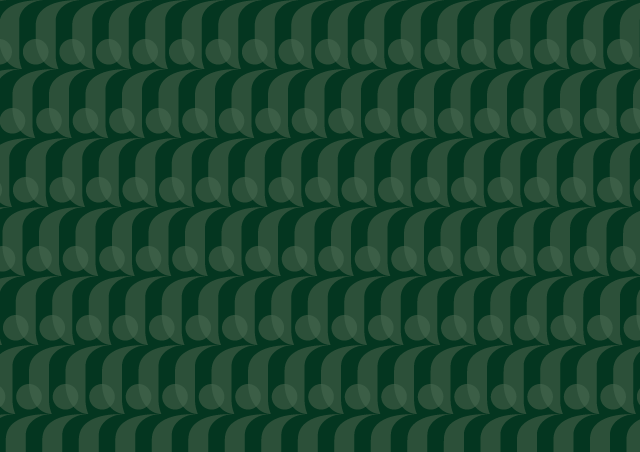
This pattern is drawn by a Shadertoy shader. Its source:

```glsl
// Lengths are in column widths
const float COLUMNS = 17.53;      // columns across the canvas
const float ROW_HEIGHT = 1.89;
const float ROW_SHIFT = 0.3635;   // sideways step from each row to the next
const float PHASE = 0.977;        // left edge of the stem in the top row

const float STEM_WIDTH = 0.548;
const float CREST_TIP = 1.263;    // reach of the upper point
const float TAIL_TIP = 0.624;     // reach of the lower point
const float OUTER_SHOULDER = 1.14;
const float INNER_SHOULDER = 1.32;
const float OUTER_POWER = 2.5;    // above 2 gives a squarer shoulder
const float TAIL_START = 0.837;
const float FLARE_START = 0.38;

const float DISC_HEIGHT = 0.472;
const float DISC_RADIUS = 0.35;
const int SAMPLES = 4;            // per pixel side, for smooth edges

const vec3 GROUND = vec3(0.016, 0.212, 0.125);
const vec3 LEAF = vec3(0.173, 0.314, 0.224);
const vec3 OVERLAP = vec3(0.232, 0.368, 0.276);

float progress(float from, float to, float y) {
    return clamp((y - from) / (to - from), 0.0, 1.0);
}

// Quarter superellipse: 0 at t = 0, turning level at t = 1
float bend(float t, float power) {
    return 1.0 - pow(max(1.0 - pow(t, power), 0.0), 1.0 / power);
}

// Curved stem, bounded by a left and a right edge at each height
float stem(vec2 p) {
    float crestOuter = bend(progress(OUTER_SHOULDER, ROW_HEIGHT, p.y), OUTER_POWER);
    float crestInner = bend(progress(INNER_SHOULDER, ROW_HEIGHT, p.y), 2.0);
    float tail = bend(progress(TAIL_START, 0.0, p.y), 2.0);
    float flare = progress(FLARE_START, 0.0, p.y);

    float left = CREST_TIP * crestOuter + TAIL_TIP * tail;
    float right = STEM_WIDTH + (CREST_TIP - STEM_WIDTH) * crestInner
                + (TAIL_TIP - STEM_WIDTH) * flare * flare;
    return step(left, p.x) * step(p.x, right);
}

float disc(vec2 p) {
    return step(length(p - vec2(0.0, DISC_HEIGHT)), DISC_RADIUS);
}

vec3 pattern(vec2 fragCoord) {
    // Rows are counted down from the top edge
    float scale = COLUMNS / iResolution.x;
    float depth = (iResolution.y - fragCoord.y) * scale;
    float row = floor(depth / ROW_HEIGHT);
    float x = fract(fragCoord.x * scale - PHASE - row * ROW_SHIFT);
    float y = ROW_HEIGHT * (row + 1.0) - depth;

    // Neighbouring motifs reach into this cell
    float layers = 0.0;
    for (int i = -1; i <= 1; i++) {
        vec2 p = vec2(x + float(i), y);
        layers += stem(p) + disc(p);
    }
    vec3 color = mix(GROUND, LEAF, min(layers, 1.0));
    return mix(color, OVERLAP, clamp(layers - 1.0, 0.0, 1.0));
}

void mainImage(out vec4 fragColor, in vec2 fragCoord) {
    vec3 sum = vec3(0.0);
    for (int j = 0; j < SAMPLES; j++) {
        for (int i = 0; i < SAMPLES; i++) {
            vec2 offset = (vec2(i, j) + 0.5) / float(SAMPLES) - 0.5;
            sum += pattern(fragCoord + offset);
        }
    }
    fragColor = vec4(sum / float(SAMPLES * SAMPLES), 1.0);
}
```
